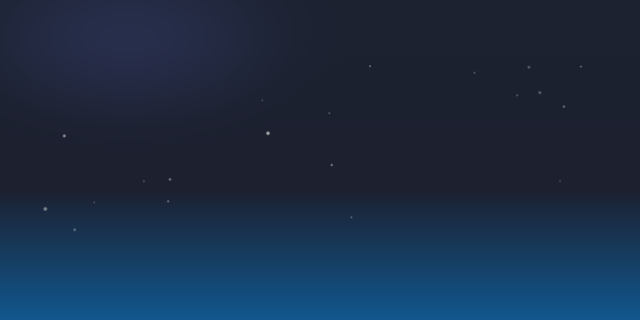
A WebGL 2 fragment shader for this background:

```glsl
#version 300 es
precision highp float;
// Dusk sky: dark slate fading to a blue horizon, a violet haze at upper left and scattered soft stars.

uniform vec2 u_resolution;
out vec4 fragColor;

vec3 hash3(float n) {
    vec3 p = fract(n * vec3(0.1031, 0.1130, 0.0973) + 0.37);
    p += dot(p, p.yzx + 33.33);
    return fract((p.xxy + p.yzz) * p.zyx);
}

vec3 skyColor(vec2 uv) {
    vec3 slate = mix(vec3(0.110, 0.125, 0.185), vec3(0.110, 0.133, 0.190), smoothstep(0.4, 1.0, uv.y));
    vec3 horizon = vec3(0.065, 0.340, 0.555);
    vec3 sky = mix(horizon, slate, clamp(uv.y / 0.41, 0.0, 1.0));

    // Elliptical haze
    float haze = 1.0 - smoothstep(0.0, 1.0, length((uv - vec2(0.20, 0.88)) / vec2(0.34, 0.36)));
    return sky + vec3(0.043, 0.048, 0.105) * haze;
}

// Coverage of a soft disc, never narrower than a pixel
float starMask(vec2 p, vec2 center, float radius) {
    float soft = max(radius * 0.6, 1.0 / u_resolution.y);
    return 1.0 - smoothstep(radius - soft, radius + soft, length(p - center));
}

void main() {
    vec2 uv = gl_FragCoord.xy / u_resolution;
    vec2 aspect = vec2(u_resolution.x / u_resolution.y, 1.0);
    vec3 color = skyColor(uv);

    // Stars gather in the middle band, a little denser to the left
    for (int i = 0; i < 20; i++) {
        vec3 h = hash3(float(i) * 7.31 + 2.0);
        vec2 center = vec2(0.07, 0.28) + vec2(0.90, 0.53) * pow(h.xy, vec2(1.2, 1.3));
        float radius = mix(0.0022, 0.0055, h.z * h.z);
        float glow = mix(0.25, 0.75, fract(h.z * 5.7 + h.x));
        color = mix(color, vec3(0.80, 0.79, 0.80), glow * starMask(uv * aspect, center * aspect, radius));
    }

    fragColor = vec4(color, 1.0);
}
```
